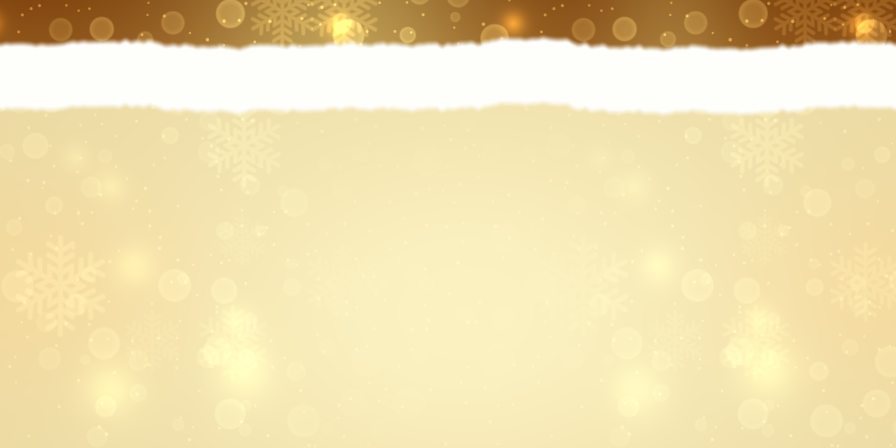
This background is drawn by a WebGL 1 fragment shader. Its source:

```glsl
precision highp float;
// Festive gold backdrop: a brown strip and a cream panel split by a torn white band.
// One field of glows, bokeh discs, sparkles and snowflakes repeats sideways
// and lights both areas, strongly on the strip and faintly on the panel.
uniform vec2 u_resolution;

const float TILE = 1.167; // horizontal period of the light field

float hash(vec2 p) {
  vec3 q = fract(p.xyx * 0.1031);
  q += dot(q, q.yzx + 33.33);
  return fract((q.x + q.y) * q.z);
}

float noise(float x) {
  float i = floor(x), f = fract(x);
  return mix(hash(vec2(i, 7.0)), hash(vec2(i + 1.0, 7.0)), f * f * (3.0 - 2.0 * f));
}

// Offset from a centre that recurs once per tile
vec2 offsetTo(vec2 p, vec2 c) {
  vec2 d = p - c;
  d.x = mod(d.x + 0.5 * TILE, TILE) - 0.5 * TILE;
  return d;
}

float glow(vec2 p, vec2 c, float r) {
  float d = length(offsetTo(p, c)) / r;
  return 0.65 * exp(-d * d) + 0.35 * exp(-1.3 * d);
}

float segment(vec2 p, vec2 a, vec2 b) {
  vec2 ab = b - a;
  return length(p - a - ab * clamp(dot(p - a, ab) / dot(ab, ab), 0.0, 1.0));
}

// Six mirrored arms, each with three side branches
float flake(vec2 p, vec2 c, float r) {
  vec2 d = offsetTo(p, c) / r;
  float a = abs(mod(atan(d.x, d.y + 1e-5) + 0.5236, 1.0472) - 0.5236);
  vec2 q = length(d) * vec2(cos(a), sin(a));
  float dist = segment(q, vec2(0.0), vec2(1.0, 0.0));
  for (int i = 0; i < 3; i++) {
    float k = 0.25 + 0.23 * float(i);
    dist = min(dist, segment(q, vec2(k, 0.0), vec2(k + 0.16, 0.25)));
  }
  float blur = 1.5 / (r * u_resolution.y);
  return 1.0 - smoothstep(0.045 - 0.5 * blur, 0.045 + blur, dist);
}

// One randomly placed soft disc per cell, kept inside its cell
float discs(vec2 p, float columns, float rMin, float rMax, float density) {
  vec2 g = p * columns / TILE;
  vec2 id = vec2(mod(floor(g.x), columns), floor(g.y));
  float r = mix(rMin, rMax, hash(id + 41.0));
  vec2 c = mix(vec2(r), vec2(1.0 - r), vec2(hash(id + 3.0), hash(id + 19.0)));
  float d = length(fract(g) - c);
  float blur = 1.2 * columns / (TILE * u_resolution.y);
  float rim = 0.65 + 0.35 * smoothstep(0.5 * r, r, d);
  return step(hash(id + 67.0), density) * rim * (1.0 - smoothstep(r - blur, r + blur, d));
}

// Torn contour: broad ledges plus fine ragged noise
float tear(float x) {
  float y = 0.753 + 0.008 * smoothstep(0.13, 0.17, x) - 0.010 * smoothstep(0.34, 0.37, x);
  y += 0.004 * smoothstep(0.54, 0.58, x) + 0.010 * smoothstep(1.07, 1.10, x);
  y -= 0.013 * smoothstep(1.26, 1.29, x) + 0.004 * smoothstep(1.45, 1.49, x);
  y += 0.012 * smoothstep(1.78, 1.82, x);
  return y + 0.009 * (noise(x * 24.0) - 0.5) + 0.006 * (noise(x * 75.0) - 0.5);
}

void main() {
  vec2 p = gl_FragCoord.xy / u_resolution.y;
  p.x *= 2.0 * u_resolution.y / u_resolution.x;

  // Large glows
  float glows = glow(p, vec2(0.247, 0.128), 0.060) + glow(p, vec2(0.547, 0.172), 0.065);
  glows += 0.8 * glow(p, vec2(0.300, 0.406), 0.042) + 0.6 * glow(p, vec2(0.247, 0.583), 0.034);
  glows += 0.7 * glow(p, vec2(0.530, 0.284), 0.036) + 0.5 * glow(p, vec2(0.170, 0.648), 0.028);
  float embers = glow(p, vec2(0.755, 0.942), 0.025) + glow(p, vec2(1.146, 0.948), 0.025);

  // Snowflakes
  float flakes = flake(p, vec2(0.135, 0.362), 0.108) + flake(p, vec2(0.545, 0.675), 0.088);
  flakes += 0.7 * flake(p, vec2(0.765, 0.370), 0.085) + 0.6 * flake(p, vec2(0.520, 0.235), 0.080);
  flakes += 0.4 * flake(p, vec2(0.340, 0.240), 0.065) + 0.4 * flake(p, vec2(0.540, 0.465), 0.055);
  flakes += 0.8 * flake(p, vec2(0.768, 0.974), 0.080) + 0.8 * flake(p, vec2(0.630, 0.974), 0.075);

  // Bokeh and sparkles
  float bokeh = discs(p, 8.0, 0.12, 0.26, 0.55) + 0.7 * discs(p + 0.37, 13.0, 0.12, 0.30, 0.35);
  float sparkles = discs(p, 30.0, 0.04, 0.08, 0.35);

  // Cream panel, brightest near the middle where the lights fade
  vec2 q = (p - vec2(1.04, 0.30)) / vec2(0.75, 0.52);
  vec3 panel = mix(vec3(0.920, 0.850, 0.635), vec3(0.985, 0.945, 0.755), exp(-dot(q, q)));
  float side = smoothstep(0.35, 1.0, abs(p.x - 1.04));
  panel += side * exp(-18.0 * (p.y - 0.36) * (p.y - 0.36)) * vec3(0.025, -0.012, -0.035);
  float visible = mix(0.15, 1.0, smoothstep(0.20, 0.52, abs(p.x - 1.02)));
  panel += visible * (glows * vec3(0.07, 0.10, 0.06) + flakes * vec3(0.025, 0.035, 0.025));
  panel += visible * bokeh * vec3(0.025, 0.035, 0.03) + mix(0.4, 1.0, visible) * sparkles * 0.08;

  // Brown strip with a golden left centre
  float gold = exp(-pow((p.x - 0.75) / 0.34, 2.0)) + 0.5 * exp(-pow((p.x - 1.50) / 0.16, 2.0));
  vec3 strip = mix(vec3(0.53, 0.30, 0.08), vec3(0.72, 0.59, 0.31), gold);
  strip += 0.8 * (p.y - 0.95) * vec3(-0.6, -0.7, -0.5);
  strip += flakes * vec3(0.13, 0.12, 0.07) + bokeh * vec3(0.17, 0.18, 0.12);
  strip += embers * vec3(0.40, 0.28, 0.08) + sparkles * vec3(0.45, 0.42, 0.22);

  // Torn white band with feathered edges
  float edge = tear(p.x);
  vec3 color = mix(panel, vec3(0.995, 0.995, 0.985), smoothstep(-0.008, 0.010, p.y - edge));
  color = mix(color, strip, smoothstep(-0.008, 0.010, p.y - edge - 0.145));
  gl_FragColor = vec4(clamp(color, 0.0, 1.0), 1.0);
}
```
